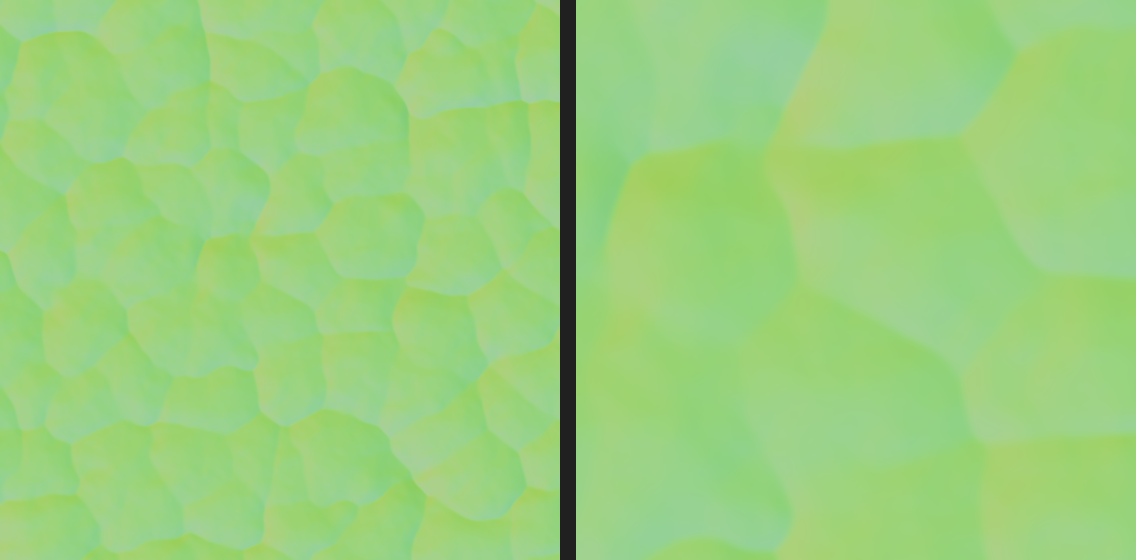
Left: the whole. Right: its middle third, enlarged.
Give the GLSL for this texture map, as a Shadertoy shader.

```glsl
// Soft green normal map of irregular, overlapping rounded scales.

vec2 hash2(vec2 p) {
    return fract(sin(vec2(dot(p, vec2(127.1, 311.7)),
                          dot(p, vec2(269.5, 183.3)))) * 43758.5453);
}

// Two-channel value noise with quintic interpolation, centred on zero
vec2 noise2(vec2 p) {
    vec2 i = floor(p), f = fract(p);
    f = f * f * f * (f * (f * 6.0 - 15.0) + 10.0);
    vec2 low = mix(hash2(i), hash2(i + vec2(1, 0)), f.x);
    vec2 high = mix(hash2(i + vec2(0, 1)), hash2(i + vec2(1, 1)), f.x);
    return mix(low, high, f.y) - 0.5;
}

// Smooth minimum of squared distances: domes that meet in soft creases
float domes(vec2 p) {
    vec2 cell = floor(p);
    float sum = 0.0;
    for (int y = -1; y <= 1; y++) {
        for (int x = -1; x <= 1; x++) {
            vec2 id = cell + vec2(x, y);
            vec2 d = p - id - 0.5 - 0.9 * (hash2(id) - 0.5);
            float sink = 0.2 * hash2(id + 57.0).x;
            sum += exp(-34.0 * (dot(d, d) + sink));
        }
    }
    return -log(sum) / 34.0;
}

// Depth of the surface: warped domes plus wrinkles at three sizes
float depth(vec2 p) {
    vec2 q = p + 0.36 * noise2(p * 1.1 + 9.0) + 0.15 * noise2(p * 2.7 + 31.0)
               + 0.03 * noise2(p * 6.0 + 5.0);
    mat2 turn = mat2(0.8, 0.6, -0.6, 0.8);
    float wrinkles = 0.10 * noise2(turn * p * vec2(2.8, 2.4) + 3.0).x
                   + 0.045 * noise2(p * vec2(5.2, 4.6) + 17.0).y
                   + 0.012 * noise2(turn * p * 10.0 + 41.0).x;
    return 0.78 * domes(q) + wrinkles;
}

void mainImage(out vec4 fragColor, in vec2 fragCoord) {
    vec2 p = fragCoord / iResolution.xy * 8.4 + 20.0;

    // Slope by central differences
    vec2 e = vec2(0.02, 0.0);
    vec2 slope = vec2(depth(p + e.xy) - depth(p - e.xy),
                      depth(p + e.yx) - depth(p - e.yx)) / (2.0 * e.x);
    slope /= sqrt(1.0 + 0.15 * dot(slope, slope));

    // Sideways slope tints red, vertical slope tints blue
    vec3 color = vec3(0.608, 0.830, 0.495);
    color.r -= 0.054 * slope.x;
    color.b -= 0.090 * slope.y;
    color.g -= 0.008 * dot(slope, slope);
    fragColor = vec4(color, 1.0);
}
```
